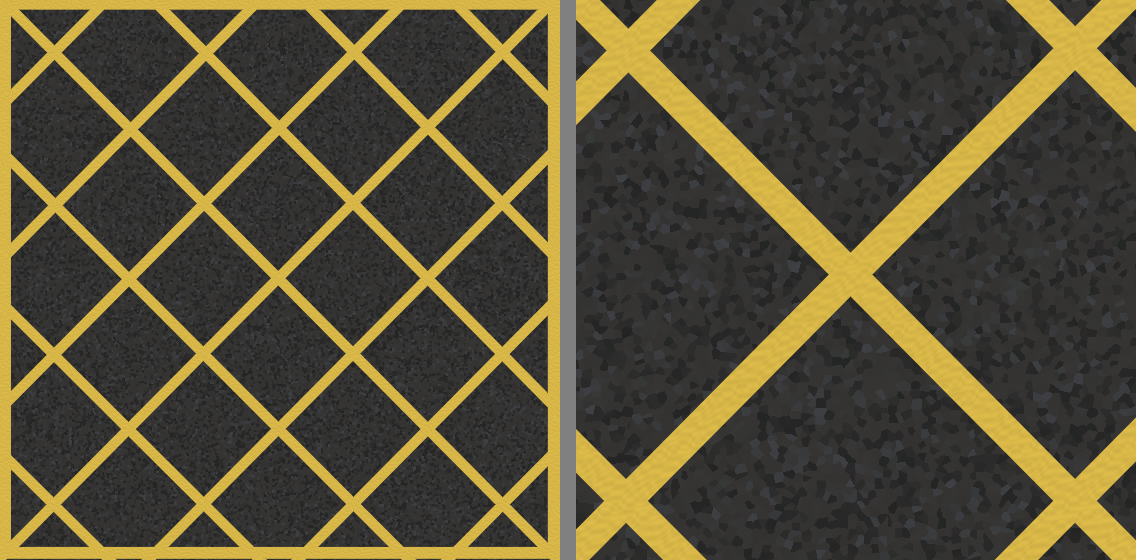
Left, the full canvas; right, a detail of the centre.
This pattern is drawn by a three.js fragment shader. Its source:

```glsl
// Yellow box-junction lattice with a painted frame on speckled asphalt.
varying vec2 vUv;

const float LINE_PERIOD = 0.2684;      // spacing of crossings across and up
const float LINE_HALF_WIDTH = 0.0092;  // measured square to the line
const vec2 LATTICE_SHIFT = vec2(0.0066, -1.0);
const float LINE_TILT = 0.004;
const float TILT_SPREAD = 0.003;
const float LINE_DRIFT = 0.008;
const vec2 FRAME_MIN = vec2(0.0196, 0.0234);
const vec2 FRAME_MAX = vec2(0.9782, 0.9828);
const float FRAME_FOOT = 0.0022;       // asphalt shows below the frame

const float CHIP_DENSITY = 210.0;
const float DARK_SHARE = 0.32;
const float LIGHT_SHARE = 0.17;
const vec3 TAR = vec3(0.205, 0.202, 0.196);
const vec3 DARK_CHIP = vec3(0.145, 0.147, 0.147);
const vec3 LIGHT_CHIP = vec3(0.235, 0.243, 0.258);
const vec3 PAINT = vec3(0.845, 0.715, 0.280);
const float PAINT_RELIEF = 0.035;

vec2 hash2(vec2 p) {
  vec3 q = fract(vec3(p.xyx) * vec3(0.1031, 0.1030, 0.0973));
  q += dot(q, q.yzx + 33.33);
  return fract((q.xx + q.yz) * q.zy);
}

// Random pair of the nearest cellular feature point.
vec2 chipRandom(vec2 p) {
  vec2 cell = floor(p);
  vec2 nearest = cell;
  float best = 8.0;
  for (int y = -1; y <= 1; y++) {
    for (int x = -1; x <= 1; x++) {
      vec2 id = cell + vec2(float(x), float(y));
      vec2 toPoint = id + hash2(id) - p;
      float d = dot(toPoint, toPoint);
      if (d < best) {
        best = d;
        nearest = id;
      }
    }
  }
  return hash2(nearest + 317.0);
}

vec3 asphalt(vec2 p) {
  vec2 r = chipRandom(p * CHIP_DENSITY);
  vec3 color = TAR;
  if (r.x < DARK_SHARE) color = mix(DARK_CHIP, TAR, 0.5 * r.y);
  else if (r.x > 1.0 - LIGHT_SHARE) color = mix(TAR, LIGHT_CHIP, r.y);
  return color * (0.97 + 0.06 * r.y);
}

// Fine wrinkles from warped, layered sines.
float wrinkles(vec2 p) {
  float warp = 1.7 * sin(p.x * 310.0 + 2.0 * sin(p.y * 173.0))
             + 1.3 * sin(p.x * 523.0 - p.y * 241.0);
  float broad = sin(p.y * 890.0 + p.x * 95.0 + warp);
  float fine = sin(p.y * 1170.0 - p.x * 410.0 - 1.4 * warp);
  return 0.6 * broad + 0.4 * fine;
}

// Signed distance to the two diagonal line families.
float latticeDistance(vec2 p) {
  vec2 diagonal = vec2(p.x - p.y, p.x + p.y) + LATTICE_SHIFT;
  vec2 index = floor(diagonal / LINE_PERIOD + 0.5);
  vec2 offset = diagonal - index * LINE_PERIOD;

  // Slight irregularity of the hand-laid lines
  offset.x -= LINE_DRIFT * exp(-(index.x + 2.0) * (index.x + 2.0));
  offset.x += LINE_TILT * diagonal.y;
  offset.y += (LINE_TILT + TILT_SPREAD * index.y) * diagonal.x;

  vec2 d = abs(offset) * inversesqrt(2.0);
  return min(d.x, d.y) - LINE_HALF_WIDTH;
}

// Signed distance to the frame, negative on paint.
float frameDistance(vec2 p) {
  vec2 inside = min(p - FRAME_MIN, FRAME_MAX - p);
  return max(min(inside.x, inside.y), FRAME_FOOT - p.y);
}

void main() {
  float pixel = max(fwidth(vUv.x), 0.0001);
  float d = min(latticeDistance(vUv), frameDistance(vUv));
  float coverage = 1.0 - smoothstep(-0.6 * pixel, 0.6 * pixel, d);

  vec3 paint = PAINT * (1.0 + PAINT_RELIEF * wrinkles(vUv));
  gl_FragColor = vec4(mix(asphalt(vUv), paint, coverage), 1.0);
}
```
